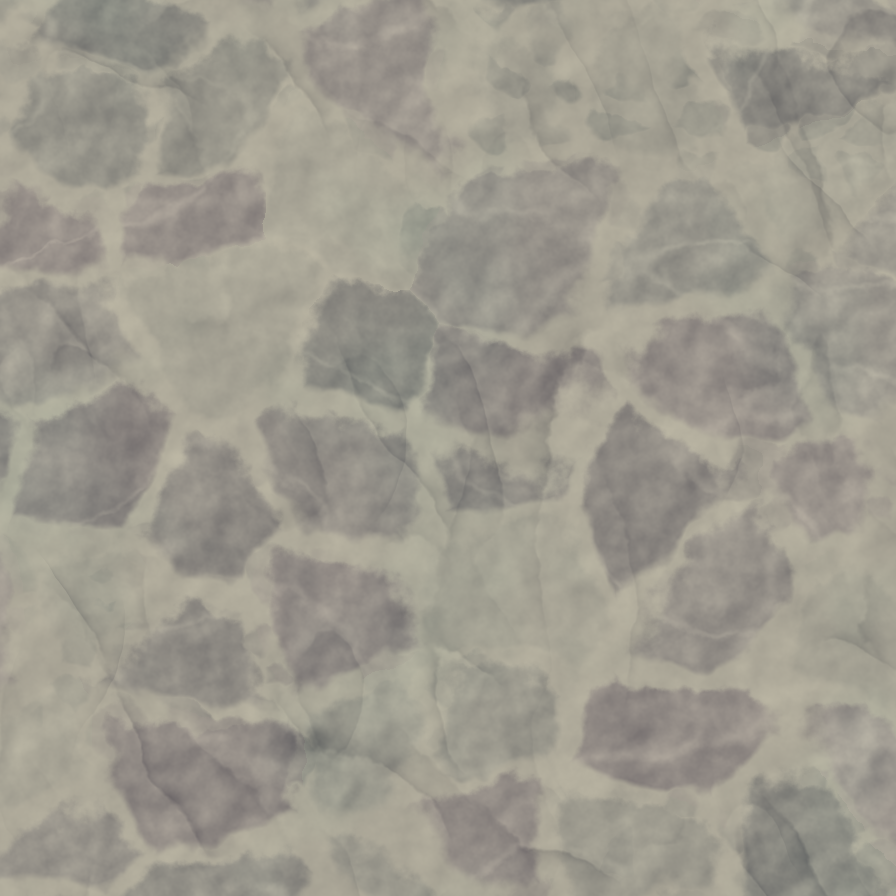
Write a three.js fragment shader that draws this texture.

```glsl
// Weathered conglomerate rock: grey-mauve stones set in pale beige mortar.
// Warped Voronoi cells form the stones, gradient noise adds mottling and
// relief, and one-sided zero lines of stretched noise make the dark fissures.
varying vec2 vUv;

vec2 hash2(vec2 p) {
  vec3 q = fract(p.xyx * vec3(0.1031, 0.1030, 0.0973));
  q += dot(q, q.yzx + 33.33);
  return fract((q.xx + q.yz) * q.zy);
}

float gradientDot(vec2 cell, vec2 corner, vec2 f) {
  return dot(hash2(cell + corner + 71.0) * 2.0 - 1.0, f - corner);
}

float gradientNoise(vec2 p) {
  vec2 i = floor(p);
  vec2 f = p - i;
  vec2 u = f * f * f * (f * (f * 6.0 - 15.0) + 10.0);
  float low = mix(gradientDot(i, vec2(0, 0), f), gradientDot(i, vec2(1, 0), f), u.x);
  float high = mix(gradientDot(i, vec2(0, 1), f), gradientDot(i, vec2(1, 1), f), u.x);
  return mix(low, high, u.y);
}

float fbm(vec2 p) {
  float sum = 0.0;
  float amplitude = 0.6;
  for (int i = 0; i < 5; i++) {
    sum += amplitude * gradientNoise(p);
    p = mat2(1.6, 1.2, -1.2, 1.6) * p + 17.3;
    amplitude *= 0.52;
  }
  return sum;
}

// x: gap between the two nearest seeds, yz: random values of the cell
vec3 stoneCell(vec2 p) {
  vec2 base = floor(p);
  vec2 nearestCell = base;
  float nearest = 8.0;
  float second = 8.0;
  for (int y = -1; y <= 1; y++) {
    for (int x = -1; x <= 1; x++) {
      vec2 cell = base + vec2(float(x), float(y));
      float d = length(cell + 0.1 + 0.8 * hash2(cell + 20.0) - p);
      if (d < nearest) {
        second = nearest;
        nearest = d;
        nearestCell = cell;
      } else {
        second = min(second, d);
      }
    }
  }
  return vec3(second - nearest, hash2(nearestCell + 47.0));
}

// Dark on one side of a wandering line, fading away on the other
float fissure(vec2 p, vec2 stretch, float seed) {
  float line = gradientNoise(p * stretch + seed) + 0.13 * fbm(p * 13.0 + seed);
  float shade = smoothstep(-0.012, 0.012, line) * exp(-max(line, 0.0) * 17.0);
  return shade * smoothstep(0.0, 0.22, gradientNoise(p * 4.5 + seed * 2.0));
}

void main() {
  vec2 p = vUv + 3.0;
  float broad = fbm(p * 2.6 + 5.0);
  float mottle = fbm(p * 11.0);
  float fine = fbm(p * 34.0 + 9.0);

  // Ragged stones, large and small
  vec2 warp = vec2(fbm(p * 5.0 + 31.0), fbm(p * 5.0 + 62.0));
  vec2 bent = p + 0.09 * warp + 0.012 * vec2(mottle, fine);
  vec3 large = stoneCell(bent * vec2(6.0, 6.8));
  vec3 small = stoneCell(bent * vec2(15.0, 18.0) + 40.0);
  float cover = 0.09 + 0.5 * broad + 0.22 * mottle + 0.12 * fine;
  float stone = smoothstep(0.0, 0.16, large.x - cover);
  stone *= mix(0.25, 1.0, smoothstep(0.12, 0.3, large.y));
  float fragments = smoothstep(0.0, 0.22, small.x - cover - 0.08);
  fragments *= 0.75 * smoothstep(-0.08, 0.15, fbm(p * 3.5 + 80.0));
  stone = max(stone, fragments * small.y);

  // Brightness of stone and mortar, with mottling and small relief
  float stoneTone = 0.40 + 0.22 * large.z;
  float mortarTone = 0.87 - 0.25 * max(broad, -0.15);
  float tone = mix(mortarTone, stoneTone, stone);
  tone += 0.30 * mottle * (0.5 + 0.5 * stone) + 0.16 * fine;
  float relief = fbm(p * 15.0 + 50.0) - fbm(p * 15.0 + vec2(50.16, 49.86));
  tone += relief * mix(0.3, 0.75, stone);

  // Fissures run mostly from upper left to lower right
  vec2 slanted = mat2(0.83, 0.55, 0.55, -0.83) * p;
  tone -= 0.36 * fissure(slanted, vec2(5.5, 2.2), 4.0);
  tone -= 0.26 * fissure(slanted, vec2(9.0, 4.0), 23.0);
  tone -= 0.18 * fissure(p, vec2(10.0, 5.0), 37.0);

  // Thin pale veins
  float vein = abs(gradientNoise(bent * vec2(4.0, 6.0) + 13.0));
  tone += 0.15 * stone * (1.0 - smoothstep(0.0, 0.035, vein));

  // Tone to colour, with mauve and greenish tints
  vec3 shadowGrey = vec3(0.44, 0.43, 0.415);
  vec3 paleBeige = vec3(0.725, 0.705, 0.635);
  vec3 color = mix(shadowGrey, paleBeige, clamp(tone, -0.1, 1.06));
  color += stone * mix(vec3(-0.012, 0.004, 0.006), vec3(0.008, -0.007, 0.012), large.y);
  color += vec3(-0.05, 0.01, 0.0) * max(fbm(p * 3.0 + 90.0), 0.0);
  gl_FragColor = vec4(color, 1.0);
}
```
